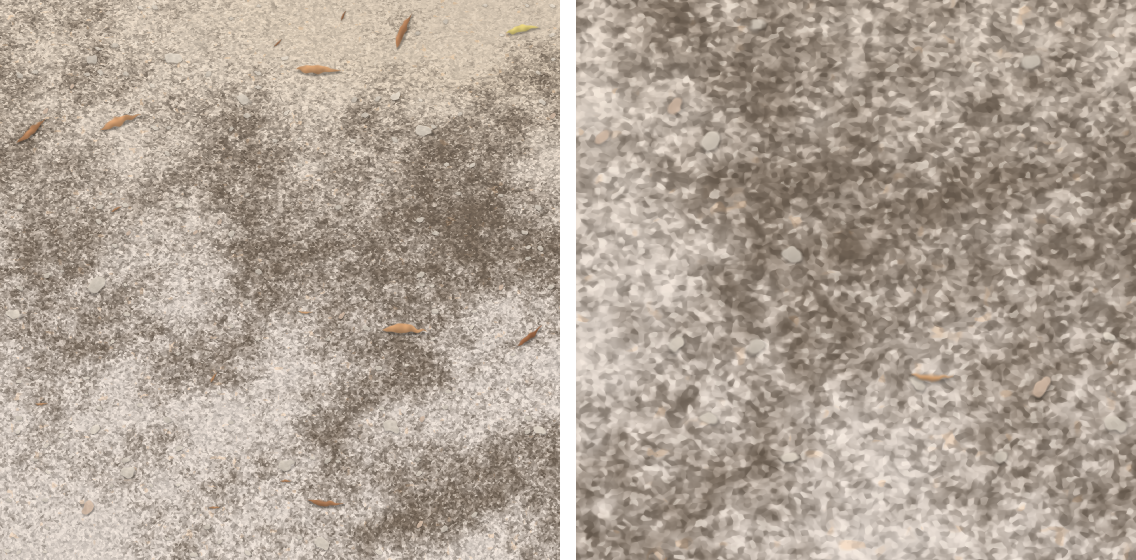
Left: the whole. Right: its middle third, enlarged.
Reproduce this texture procedurally as a Shadertoy shader.

```glsl
// Sunlit gritty ground: pale sand with dark, crumbly stains, scattered pebbles
// and a few dry leaves. Stains are fractal noise broken up by chip-shaped grains;
// pebbles and leaves are distance shapes placed on jittered grids.

const vec3 COOL_SAND = vec3(0.840, 0.800, 0.766);
const vec3 WARM_SAND = vec3(0.828, 0.768, 0.692);
const vec3 STAIN = vec3(0.455, 0.398, 0.342);
const vec3 PEBBLE = vec3(0.860, 0.820, 0.765);
const vec3 LEAF_BROWN = vec3(0.57, 0.38, 0.26);
const vec3 LEAF_TAN = vec3(0.79, 0.61, 0.44);
const vec3 LEAF_YELLOW = vec3(0.83, 0.76, 0.46);
const float CHIP_CELLS = 145.0;
const float GRIT_CELLS = 265.0;
const float STAIN_SCALE = 6.5;
const float STAIN_LEVEL = 0.365;
const float GRAIN_CONTRAST = 0.34;

vec3 hash3(vec2 p) {
    vec3 q = fract(p.xyx * vec3(0.1031, 0.1030, 0.0973));
    q += dot(q, q.yxz + 33.33);
    return fract((q.xxy + q.yzz) * q.zyx);
}

mat2 turn(float a) {
    float c = cos(a), s = sin(a);
    return mat2(c, -s, s, c);
}

float noise(vec2 p) {
    vec2 i = floor(p), f = fract(p);
    f = f * f * (3.0 - 2.0 * f);
    vec2 e = vec2(0.0, 1.0);
    return mix(mix(hash3(i).x, hash3(i + e.yx).x, f.x),
               mix(hash3(i + e.xy).x, hash3(i + e.yy).x, f.x), f.y);
}

float fbm(vec2 p) {
    float sum = 0.0, amp = 0.5;
    for (int i = 0; i < 5; i++) {
        sum += amp * noise(p);
        p = turn(0.6) * p * 2.03 + 17.3;
        amp *= 0.56;
    }
    return sum / 1.074;
}

// Softly joined, randomly turned elongated chips, each with its own shade
float chips(vec2 p) {
    vec2 cell = floor(p);
    float sum = 0.0, total = 0.0001;
    for (int y = -1; y <= 1; y++)
    for (int x = -1; x <= 1; x++) {
        vec2 id = cell + vec2(x, y);
        vec3 h = hash3(id);
        vec2 d = turn(h.z * 6.283) * (p - id - 0.15 - 0.7 * h.xy);
        float w = exp(-7.5 * dot(d * d, vec2(0.5, 2.0)));
        sum += w * hash3(id + 71.7).x;
        total += w;
    }
    return sum / total;
}

float lobe(vec2 uv, vec2 centre, vec2 radius) {
    vec2 d = (uv - centre) / radius;
    return exp(-dot(d, d));
}

void addPebbles(inout vec3 col, vec2 uv, float cells, float chance, float size, float px) {
    vec2 id = floor(uv * cells);
    vec3 h = hash3(id + cells * 3.7), k = hash3(id + cells + 19.1);
    if (h.z > chance) return;
    float r = size * (0.55 + 0.45 * k.x);
    vec2 d = uv - (id + 0.5 + (h.xy - 0.5) * 0.35) / cells;
    mat2 m = turn((k.y - 0.4) * 1.6);
    vec2 q = m * d, qs = m * (d + vec2(-0.08, 0.18) * r);
    float wobble = 1.0 + 0.6 * (noise(d / r * 1.6 + id * 5.0) - 0.5);
    vec2 shape = vec2(1.0, 1.4 + 0.5 * k.z);
    float edge = length(q * shape) - r * wobble;
    float shade = length(qs * shape) - r * wobble;
    col *= 1.0 - 0.22 * (1.0 - smoothstep(-px, 2.0 * px, shade));
    vec3 stone = PEBBLE * (0.94 + 0.12 * k.z + 0.05 * d.y / r);
    stone = mix(stone, vec3(0.80, 0.64, 0.53), 0.5 * step(0.9, k.y));
    stone *= 0.95 + 0.10 * noise(uv * 190.0);
    col = mix(col, stone, 0.85 * (1.0 - smoothstep(-px, px, edge)));
}

float leafShape(vec2 q, float len, float wide) {
    float t = clamp(q.x / len, -1.0, 1.0);
    float halfWidth = wide * (1.0 - t * t) * (1.0 - 0.45 * t);
    return max(abs(q.y) - halfWidth, abs(q.x) - len);
}

void addLeaves(inout vec3 col, vec2 uv, float cells, float chance, float size, float px) {
    vec2 id = floor(uv * cells);
    vec3 h = hash3(id + cells * 7.3), k = hash3(id + cells + 43.9);
    if (h.z > chance) return;
    vec2 d = uv - (id + 0.5 + (h.xy - 0.5) * 0.5) / cells;
    float len = size * (0.65 + 0.35 * k.x), wide = len * (0.14 + 0.07 * k.y);
    mat2 m = turn(mix(-0.1, 1.15, k.z));
    vec2 q = m * d, qs = m * (d + vec2(-0.05, 0.09) * len);
    float bend = len * 0.3 * (k.y - 0.5);
    q.y += bend * (q.x * q.x / (len * len) - 0.4);
    qs.y += bend * (qs.x * qs.x / (len * len) - 0.4);
    q.y += wide * 0.9 * (noise(d / len * 3.5 + id) - 0.5);
    float shade = leafShape(qs, len, wide);
    col *= 1.0 - 0.32 * (1.0 - smoothstep(-px, 2.0 * px, shade));
    vec3 leaf = mix(LEAF_BROWN, LEAF_TAN, k.x);
    leaf = mix(leaf, LEAF_YELLOW, step(0.92, k.y));
    leaf *= 0.84 + 0.30 * smoothstep(-wide, wide, q.y);
    leaf *= 0.90 + 0.20 * noise(uv * 120.0);
    col = mix(col, leaf, 1.0 - smoothstep(-px, px, leafShape(q, len, wide)));
}

void mainImage(out vec4 fragColor, in vec2 fragCoord) {
    vec2 uv = fragCoord / iResolution.y;
    float px = max(1.0 / iResolution.y, 0.0014);

    // Grains shrink gently toward the far, upper side
    vec2 ground = uv * vec2(1.0, 1.0 + 0.22 * uv.y);
    float chip = chips(ground * CHIP_CELLS), grit = chips(ground * GRIT_CELLS + 57.0);
    float grain = 0.45 * chip + 0.55 * grit - 0.5;

    // Broad damp regions, clear sand corner, then ragged fractal stains
    float corner = lobe(uv, vec2(0.90, 1.02), vec2(0.38, 0.17));
    float region = 0.29 * lobe(uv, vec2(0.80, 0.54), vec2(0.28, 0.26))
                 + 0.07 * lobe(uv, vec2(0.10, 0.62), vec2(0.25, 0.20))
                 + 0.03 * lobe(uv, vec2(0.92, 0.12), vec2(0.20, 0.14))
                 - 0.09 * lobe(uv, vec2(0.10, 0.08), vec2(0.35, 0.25)) - 0.30 * corner;
    float patches = fbm(turn(0.35) * uv * STAIN_SCALE * vec2(0.85, 1.2) + 8.4) - 0.5;
    float crumbs = fbm(ground * 38.0 + 3.1) - 0.5;
    float field = STAIN_LEVEL + region + 0.92 * patches + 0.40 * crumbs - 0.38 * grain;
    float stain = smoothstep(0.19, 0.86, field);

    float warmth = clamp(smoothstep(0.35, 1.0, uv.y) * 0.75 + corner, 0.0, 1.0);
    vec3 col = mix(mix(COOL_SAND, WARM_SAND, warmth), STAIN, stain);
    col *= 1.0 + GRAIN_CONTRAST * (1.0 - 0.5 * corner) * grain;

    // Sparse bright flecks and rusty crumbs
    float fleck = smoothstep(0.83, 0.97, grit) * (1.0 - 0.6 * corner);
    col = mix(col, vec3(0.90, 0.87, 0.82), 0.30 * fleck);
    float rust = smoothstep(0.78, 0.92, noise(ground * 95.0 + 31.0)) * smoothstep(0.5, 0.8, chip);
    col = mix(col, col * vec3(1.01, 0.94, 0.86), 0.7 * rust);

    addPebbles(col, uv, 42.0, 0.09, 0.0070, px);
    addPebbles(col, uv, 15.0, 0.10, 0.0185, px);
    addLeaves(col, uv, 17.0, 0.04, 0.012, px);
    addLeaves(col, uv, 6.0, 0.17, 0.042, px);
    fragColor = vec4(clamp(col, 0.0, 1.0), 1.0);
}
```
